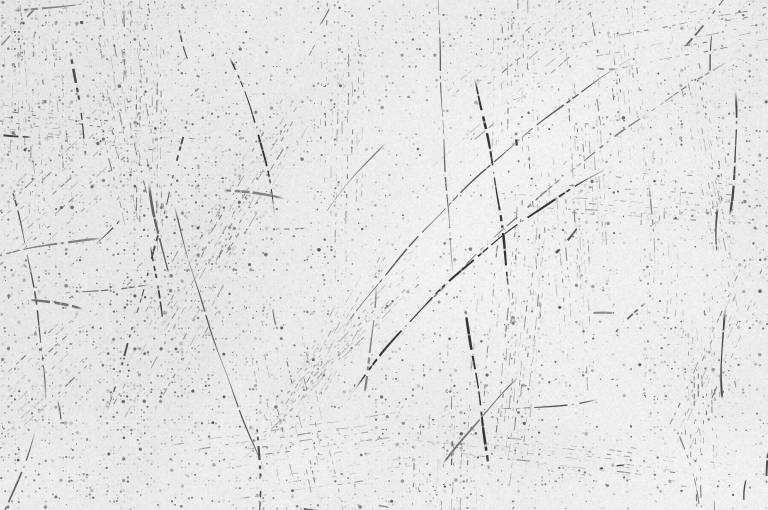
This texture is drawn by a Shadertoy shader. Its source:

```glsl
float hash(vec2 p) {
    vec3 q = fract(vec3(p.xyx) * vec3(0.1031, 0.1030, 0.0973));
    q += dot(q, q.yzx + 33.33);
    return fract((q.x + q.y) * q.z);
}

// Layered, warped sines in the range 0 to 1
float clouds(vec2 p) {
    p += 0.35 * sin(p.yx * 2.3 + vec2(0.4, 1.9));
    float s = sin(p.x * 3.1 + p.y * 1.7) + 0.7 * sin(p.y * 6.3 - p.x * 4.1 + 1.0);
    s += 0.5 * sin(p.x * 12.7 + 2.0 * sin(p.y * 7.0)) + 0.35 * sin(p.y * 23.0 + 3.0 * sin(p.x * 5.0));
    return clamp(0.5 + 0.22 * s, 0.0, 1.0);
}

float coverage(float dist, float radius) {
    float pixel = 1.0 / iResolution.y;
    return clamp((radius - dist) / pixel + 0.5, 0.0, 1.0) * min(1.0, 2.0 * radius / pixel);
}

// One round speck per cell; sparse cells are dark
float grain(vec2 p, float scale, float density) {
    vec2 cell = floor(p * scale);
    vec2 center = 0.35 + 0.3 * vec2(hash(cell + 11.0), hash(cell + 47.0));
    float radius = mix(0.12, 0.35, hash(cell + 83.0));
    float strength = pow(hash(cell + 131.0), 5.0);
    float present = step(1.0 - density, hash(cell + 5.0));
    return present * strength * coverage(length(fract(p * scale) - center) / scale, radius / scale);
}

// Bowed stroke from a to b; wear from -3 (solid) to 2 (dotted)
float scratch(vec2 p, vec2 a, vec2 b, float bend, float width, float wear, float seed) {
    vec2 dir = b - a;
    float len = length(dir);
    dir /= len;
    float along = dot(p - a, dir);
    float t = along / len;
    if (t < 0.0 || t > 1.0) return 0.0;
    float across = dot(p - a, vec2(-dir.y, dir.x)) - bend * len * 4.0 * t * (1.0 - t);
    across += 0.0008 * sin(along * 37.0 + seed);
    float breaks = sin(along * 61.0 + seed) + sin(along * 163.0 + seed * 3.0) + sin(along * 347.0 + seed * 7.0);
    float ends = smoothstep(0.0, 0.06, t) * (1.0 - smoothstep(0.85, 1.0, t));
    width *= 0.75 + 0.25 * sin(along * 29.0 + seed * 5.0);
    return ends * smoothstep(wear - 0.5, wear + 0.5, breaks) * coverage(abs(across), width);
}

// Steep, rising or nearly level directions
float strokeAngle(float kind, float jitter) {
    if (kind < 0.45) return 1.65 + 0.4 * (jitter - 0.5);
    if (kind < 0.75) return 0.95 + 0.5 * (jitter - 0.5);
    return 0.45 * (jitter - 0.55);
}

void mainImage(out vec4 fragColor, in vec2 fragCoord) {
    vec2 p = fragCoord / iResolution.y;
    float aspect = iResolution.x / iResolution.y;

    // Paper, brighter right of the middle and along the bottom
    float cloud = clouds(p);
    float glow = exp(-3.5 * dot(p - vec2(1.1, 0.5), p - vec2(1.1, 0.5)));
    glow = max(glow, 0.8 * exp(-14.0 * p.y * p.y));
    float paper = 0.902 + 0.036 * glow - 0.03 * (cloud - 0.5);
    paper += 0.035 * (hash(floor(p * 340.0)) - 0.5);

    // Dust gathers in the clouds and in faint brushed streaks
    float streaks = sin(p.x * 71.0 + 2.0 * sin(p.y * 3.0)) * sin(p.x * 23.0 + p.y * 2.0);
    streaks += sin(p.y * 83.0 - p.x * 9.0) * sin(p.y * 19.0 + 2.0 * sin(p.x * 3.0));
    float density = clamp(0.2 + 0.6 * cloud + 0.15 * streaks - 0.25 * glow, 0.05, 0.9);
    float ink = 0.75 * grain(p, 150.0, density);
    ink = max(ink, 0.8 * grain(p.yx + 3.7, 97.0, 0.45 * density));

    // Bundles of fine dotted parallel hairlines
    for (int i = 0; i < 30; i++) {
        float k = float(i);
        vec2 mid = vec2(hash(vec2(k, 1.0)) * aspect, hash(vec2(k, 2.0)));
        float angle = strokeAngle(hash(vec2(k, 3.0)), hash(vec2(k, 4.0)));
        vec2 dir = vec2(cos(angle), sin(angle));
        vec2 normal = vec2(-dir.y, dir.x);
        float gap = mix(0.006, 0.016, hash(vec2(k, 5.0)));
        float id = clamp(round(dot(p - mid, normal) / gap), -4.0, 4.0);
        float h = hash(vec2(id + 20.0, k + 60.0));
        vec2 base = mid + normal * (id + 0.5 * (h - 0.5)) * gap + dir * 0.25 * (h - 0.5);
        vec2 reach = dir * mix(0.08, 0.3, hash(vec2(k, id + 90.0)));
        float hair = scratch(p, base - reach, base + reach, 0.0, 0.0011, 0.2 + 1.3 * h, 40.0 * h + k);
        ink = max(ink, hair * mix(0.2, 0.65, hash(vec2(id + 33.0, k))));
    }

    // Short dark nicks and medium strokes
    for (int i = 0; i < 44; i++) {
        float k = float(i) + 200.0;
        vec2 mid = vec2(hash(vec2(k, 1.0)) * aspect, hash(vec2(k, 2.0)));
        float angle = strokeAngle(hash(vec2(k, 3.0)), hash(vec2(k, 4.0)));
        float size = hash(vec2(k, 5.0));
        vec2 reach = vec2(cos(angle), sin(angle)) * mix(0.02, 0.14, size * size);
        float width = mix(0.0012, 0.0027, hash(vec2(k, 6.0)));
        float wear = mix(-2.5, 0.8, hash(vec2(k, 7.0)));
        float bend = 0.08 * (hash(vec2(k, 8.0)) - 0.5);
        float stroke = scratch(p, mid - reach, mid + reach, bend, width, wear, k);
        ink = max(ink, stroke * mix(0.5, 0.95, hash(vec2(k, 9.0))));
    }

    // Long sweeping arcs and steep gouges
    float gouge = scratch(p, vec2(0.69, 0.23), vec2(1.21, 0.68), 0.06, 0.0021, -1.0, 1.0);
    gouge = max(gouge, 0.6 * scratch(p, vec2(0.78, 0.34), vec2(1.46, 0.90), 0.04, 0.0016, -0.2, 2.0));
    gouge = max(gouge, 0.8 * scratch(p, vec2(0.67, 0.35), vec2(1.26, 0.90), 0.05, 0.0015, -1.3, 3.0));
    gouge = max(gouge, 0.8 * scratch(p, vec2(0.34, 0.60), vec2(0.53, 0.05), -0.02, 0.0013, -2.2, 4.0));
    gouge = max(gouge, scratch(p, vec2(0.91, 0.40), vec2(0.96, 0.06), 0.01, 0.0026, -0.9, 5.0));
    gouge = max(gouge, scratch(p, vec2(0.93, 0.85), vec2(1.0, 0.40), 0.02, 0.0025, -0.8, 6.0));
    gouge = max(gouge, 0.75 * scratch(p, vec2(0.86, 1.02), vec2(0.89, 0.45), -0.01, 0.0013, -1.2, 7.0));
    gouge = max(gouge, scratch(p, vec2(0.45, 0.89), vec2(0.54, 0.57), 0.04, 0.0019, -0.8, 8.0));
    gouge = max(gouge, 0.85 * scratch(p, vec2(0.02, 0.64), vec2(0.09, 0.20), 0.03, 0.0015, -1.0, 9.0));
    gouge = max(gouge, 0.85 * scratch(p, vec2(0.37, 0.78), vec2(0.20, 0.16), 0.01, 0.0019, 0.3, 10.0));
    ink = max(ink, gouge);

    fragColor = vec4(vec3(mix(paper, 0.14, 0.92 * ink)), 1.0);
}
```
